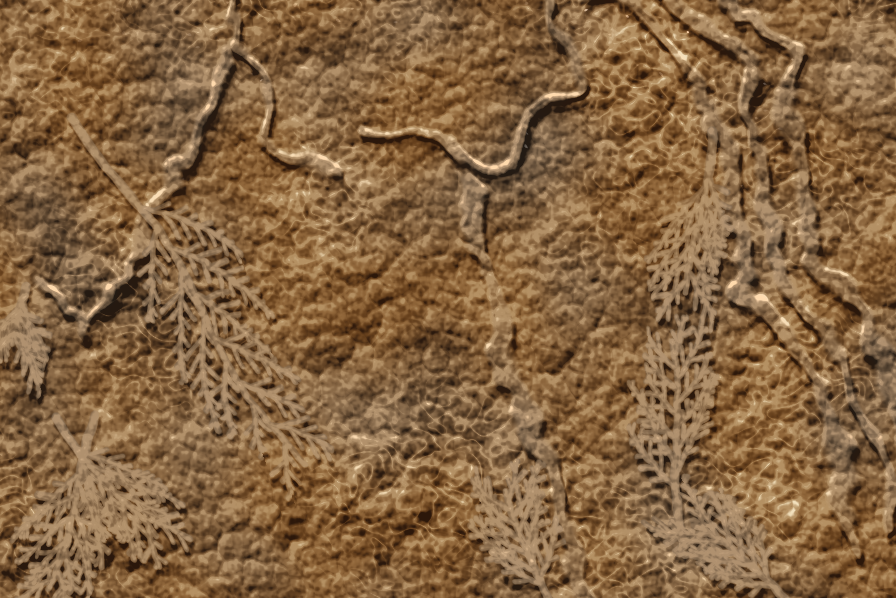
A Shadertoy shader for this texture:

```glsl
// Ochre travertine under shallow water: lumpy mineral crust, meandering
// terrace rims and encrusted fern-like twigs. A height field is lit from the
// top, then tinted by a colour ramp with caustic ripples and small glints.

const vec2 SUN = vec2(-0.34, 0.94);

// Rim paths as segments: start.xy, end.xy
const vec4 RIMS[10] = vec4[10](
    vec4(.39, 1.02, .46, .77), vec4(.46, .77, .54, .70),
    vec4(.60, .79, .85, .74), vec4(.85, .74, .97, .86),
    vec4(.97, .86, .92, 1.02), vec4(.40, .93, .28, .68),
    vec4(.28, .68, .15, .45), vec4(.15, .45, .06, .53),
    vec4(.77, .72, .84, .42), vec4(.84, .42, .98, .0));
const vec4 TERRACE[4] = vec4[4](
    vec4(1.0, 1.02, 1.2, .85), vec4(1.2, .85, 1.25, .5),
    vec4(1.25, .5, 1.38, .34), vec4(1.38, .34, 1.43, .08));

// Fronds: base.xy, heading, length
const vec4 FRONDS[8] = vec4[8](
    vec4(.13, .81, -1.01, .70), vec4(1.15, .10, 1.68, .33),
    vec4(1.18, .78, -1.65, .27), vec4(.10, .31, -.95, .26),
    vec4(.17, .30, -1.9, .30), vec4(.92, -.04, 1.85, .23),
    vec4(.05, .52, -1.75, .10), vec4(1.34, -.02, 2.5, .23));

vec2 hash2(vec2 c) {
    return fract(sin(vec2(dot(c, vec2(127.1, 311.7)), dot(c, vec2(269.5, 183.3)))) * 43758.55);
}

float gnoise(vec2 p) {
    vec2 i = floor(p), f = p - i, u = f * f * f * (f * (f * 6. - 15.) + 10.), k = vec2(0, 1);
    float a = dot(hash2(i) * 2. - 1., f);
    float b = dot(hash2(i + k.yx) * 2. - 1., f - k.yx);
    float c = dot(hash2(i + k.xy) * 2. - 1., f - k.xy);
    float d = dot(hash2(i + 1.) * 2. - 1., f - 1.);
    return mix(mix(a, b, u.x), mix(c, d, u.x), u.y);
}

float fbm(vec2 p) {
    float sum = 0., amp = 1.;
    for (int i = 0; i < 4; i++) {
        sum += amp * gnoise(p);
        p = mat2(1.6, 1.2, -1.2, 1.6) * p + 7.3;
        amp *= .5;
    }
    return sum;
}

// Rounded pebbles packed in jittered cells
float lumps(vec2 p) {
    vec2 cell = floor(p);
    float near = 1.;
    for (int k = 0; k < 9; k++) {
        vec2 c = cell + vec2(k % 3 - 1, k / 3 - 1);
        vec2 v = c + hash2(c) - p;
        near = min(near, dot(v, v));
    }
    return 1. - near;
}

float segment(vec2 p, vec2 a, vec2 b) {
    p -= a; b -= a;
    return length(p - b * clamp(dot(p, b) / dot(b, b), 0., 1.));
}

// Height of the scalloped rims, 0 to 1
float rimHeight(vec2 p) {
    p += .055 * vec2(gnoise(p * 8.), gnoise(p * 8. + 31.));
    p += .022 * vec2(gnoise(p * 23.), gnoise(p * 23. + 17.));
    float d = 1.;
    for (int i = 0; i < 10; i++) d = min(d, segment(p, RIMS[i].xy, RIMS[i].zw) + (i < 8 ? .003 : -.004));
    for (int j = 0; j < 3; j++) {
        vec2 q = p - vec2(.055, .035) * float(j);
        for (int i = 0; i < 4; i++) d = min(d, segment(q, TERRACE[i].xy, TERRACE[i].zw));
    }
    return smoothstep(.018, .007, d);
}

float relief(vec2 p, float rim) {
    vec2 w = p + .012 * vec2(gnoise(p * 30.), gnoise(p * 30. + 9.));
    float rough = smoothstep(-.3, .3, gnoise(p * 4. + 3.));
    return .5 * rough * lumps(w * 21.) + .22 * lumps(w * 47.) + .42 * fbm(p * 14.) + .27 * rim;
}

// Depth inside one frond: stem, alternating branches, folded side twigs
float frond(vec2 p, vec4 f) {
    vec2 dir = vec2(cos(f.z), sin(f.z)), q = p - f.xy;
    q = vec2(dot(q, dir), dot(q, vec2(-dir.y, dir.x)));
    if (length(q - vec2(f.w * .55, 0)) > f.w * .5 + .2) return -1.;
    q.y += .012 * sin(q.x * 13. + f.x * 9.);
    float depth = .008 - .003 * q.x / f.w - segment(q, vec2(0), vec2(f.w, 0));
    for (int i = 0; i < 12; i++) {
        vec2 rnd = hash2(f.xy * 50. + float(i));
        float t = .27 + .06 * float(i), a = (i % 2 == 0 ? 1. : -1.) * (.5 + .45 * rnd.x);
        float len = (.07 + .3 * f.w * (1. - t)) * (.7 + .5 * rnd.y);
        vec2 r = mat2(cos(a), -sin(a), sin(a), cos(a)) * (q - vec2(t * f.w, 0));
        r.y += .25 * a * r.x * r.x / len;
        depth = max(depth, .0055 - segment(r, vec2(0), vec2(len, 0)));
        float s = sign(r.y), gap = .027;
        float n = clamp(round((r.x - abs(r.y) * 1.1) / gap + s * .25), 1., max(1., floor(len / gap)));
        float twig = (.02 + .03 * hash2(vec2(n * s, i)).x) * (1.25 - n * gap / len);
        vec2 m = vec2(r.x - (n - s * .25) * gap, abs(r.y));
        depth = max(depth, .0045 - segment(m, vec2(0), vec2(.74, .67) * max(twig, .004)));
    }
    return depth;
}

float twigs(vec2 p) {
    p += .006 * vec2(gnoise(p * 28.), gnoise(p * 28. + 5.));
    float depth = -1.;
    for (int i = 0; i < 8; i++) depth = max(depth, frond(p, FRONDS[i]));
    return depth;
}

vec3 ochre(float t) {
    vec3 c = mix(vec3(.17, .09, .04), vec3(.40, .25, .11), smoothstep(0., .35, t));
    c = mix(c, vec3(.57, .405, .23), smoothstep(.3, .58, t));
    c = mix(c, vec3(.71, .57, .39), smoothstep(.55, .8, t));
    return mix(c, vec3(.95, .88, .74), smoothstep(.85, 1.25, t));
}

void mainImage(out vec4 fragColor, in vec2 fragCoord) {
    vec2 p = fragCoord / iResolution.y;
    float px = 1. / iResolution.y;

    // Sunlit crust, with shade cast below the rims
    float rim = rimHeight(p), slope = relief(p, rim) - relief(p + SUN * .007, rimHeight(p + SUN * .007));
    float shade = max(0., rimHeight(p + SUN * .02) - rim);
    float grain = gnoise(p * 75.) + .8 * gnoise(p * 140.);
    float tone = .5 + 2.2 * slope + .3 * grain + .22 * fbm(p * 5.) + .1 * rim - .3 * shade;

    // Caustic ripples in the wet hollows
    float wet = smoothstep(-.2, .25, gnoise(p * 3.3 + 12.)) * (1. - rim);
    vec2 ripple = p * vec2(36., 46.) + 1.2 * gnoise(p * 19.);
    float web = pow(max(0., 1. - 2.4 * abs(gnoise(ripple))), 3.);
    tone += wet * (.42 * web - .12);

    // Twigs over their own shadow
    float depth = twigs(p), cover = smoothstep(-px, px, depth);
    tone -= .3 * smoothstep(-.003, .003, twigs(p + SUN * .011)) * (1. - cover);
    float lit = .6 + .2 * clamp(depth / .005, 0., 1.) + .25 * grain + .8 * slope;
    tone = mix(tone, lit, cover * .9);

    // Grey mineral on rims and twigs, rust elsewhere
    vec3 col = ochre(tone);
    float grey = clamp(.2 + 1.1 * gnoise(p * 5. + 40.) + .4 * rim + .45 * cover, 0., .85);
    col = mix(col, dot(col, vec3(.33, .5, .17)) * vec3(1.17, .97, .76), grey);

    // Glints on the wet upper ledges
    float sparkle = smoothstep(.36, .5, gnoise(p * vec2(70., 95.)) + .12 * gnoise(p * 6.));
    col += .5 * sparkle * smoothstep(.5, 1., p.y) * (shade + .35 * wet) * (1. - cover);
    fragColor = vec4(clamp(col, 0., 1.), 1.);
}
```
